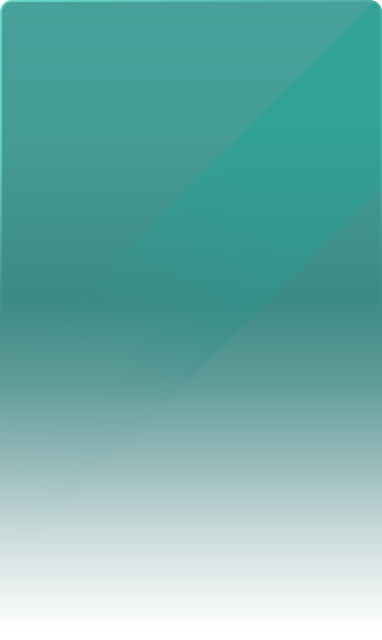
Reproduce this background procedurally as a Shadertoy shader.

```glsl
const vec3 WHITE = vec3(1.0);
const vec3 TEAL_TOP = vec3(0.278, 0.631, 0.604);
const vec3 TEAL_UPPER = vec3(0.271, 0.620, 0.588);
const vec3 TEAL_DEEP = vec3(0.235, 0.541, 0.518);
const vec3 TEAL_GREY = vec3(0.373, 0.612, 0.600);
const vec3 MIST = vec3(0.590, 0.727, 0.729);
const vec3 PALE = vec3(0.820, 0.873, 0.873);
const vec3 BAND_TOP = vec3(0.200, 0.631, 0.596);
const vec3 BAND_LOW = vec3(0.205, 0.570, 0.545);
const vec3 RIM = vec3(0.440, 0.880, 0.820);

// Blend towards the next colour stop between two depths
vec3 addStop(vec3 color, vec3 next, float depth, float start, float end) {
    return mix(color, next, clamp((depth - start) / (end - start), 0.0, 1.0));
}

// Vertical wash from teal to white, depth measured from the top
vec3 verticalWash(float depth) {
    vec3 color = addStop(TEAL_TOP, TEAL_UPPER, depth, 0.0, 0.20);
    color = addStop(color, TEAL_DEEP, depth, 0.20, 0.465);
    color = addStop(color, TEAL_GREY, depth, 0.465, 0.595);
    color = addStop(color, MIST, depth, 0.595, 0.72);
    color = addStop(color, PALE, depth, 0.72, 0.85);
    return addStop(color, WHITE, depth, 0.85, 0.985);
}

// Diagonal strip between two parallel lines
float diagonalStrip(vec2 p, float upper, float lower, float blur) {
    float across = p.x + p.y;
    return smoothstep(upper - blur, upper + blur, across)
         * (1.0 - smoothstep(lower - blur, lower + blur, across));
}

float roundedBox(vec2 p, vec2 halfSize, float radius) {
    vec2 q = abs(p) - halfSize + radius;
    return length(max(q, 0.0)) + min(max(q.x, q.y), 0.0) - radius;
}

void mainImage(out vec4 fragColor, in vec2 fragCoord) {
    // Height units, origin at the upper left
    float pixel = 1.0 / iResolution.y;
    vec2 size = vec2(iResolution.x * pixel, 1.0);
    vec2 p = vec2(fragCoord.x * pixel, 1.0 - fragCoord.y * pixel);

    vec3 color = verticalWash(p.y);

    // Saturated band that dissolves towards the lower left
    float along = p.x - p.y;
    float bandFade = 0.95 * smoothstep(-0.42, 0.12, along)
                   + 0.05 * smoothstep(-0.85, -0.30, along);
    float band = diagonalStrip(p, 0.5875, 0.890, 1.5 * pixel);
    vec3 bandColor = addStop(BAND_TOP, BAND_LOW, p.y, 0.20, 0.48);
    color = mix(color, bandColor, band * bandFade);

    // Bright rim, strongest on the left and fading downwards
    float edge = roundedBox(p - 0.5 * size, 0.5 * size, 0.019);
    float rim = 1.0 - smoothstep(0.0008, 0.0034, abs(edge + 0.0008));
    float sideFade = mix(0.85, 0.25, smoothstep(0.0, size.x, p.x));
    color = mix(color, RIM, rim * sideFade * (1.0 - smoothstep(0.15, 0.54, p.y)));

    // Rounded card on white
    color = mix(color, WHITE, smoothstep(-0.5 * pixel, 0.5 * pixel, edge));
    fragColor = vec4(color, 1.0);
}
```
